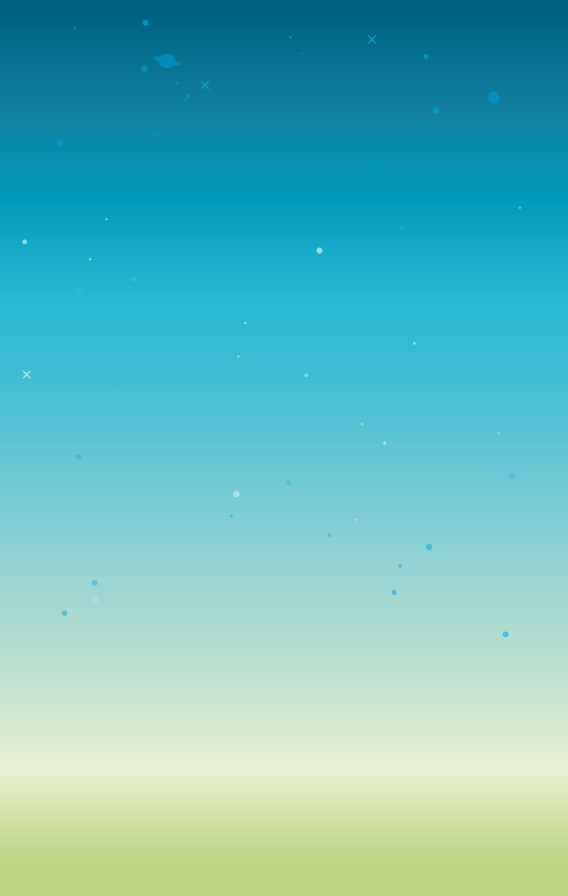
This background is drawn by a WebGL 2 fragment shader. Its source:

```glsl
#version 300 es
precision highp float;

uniform vec2 u_resolution;
out vec4 outColor;

float hash(float n) {
    return fract(sin(n * 12.9898) * 43758.5453);
}

// Antialiased coverage of a signed distance
float fill(float d) {
    float px = 1.0 / u_resolution.y;
    return 1.0 - smoothstep(-0.7 * px, 0.7 * px, d);
}

float ellipse(vec2 p, vec2 r) {
    return (length(p / r) - 1.0) * min(r.x, r.y);
}

// Four-pointed star with diagonal arms
float sparkle(vec2 p, float r) {
    vec2 q = abs(vec2(p.x + p.y, p.x - p.y)) * 0.7071;
    float arm = max(q.x, q.y);
    float width = min(q.x, q.y);
    return max(arm - r, width - 0.0011 * (1.0 - 0.5 * arm / r));
}

// Blend towards the next colour between two heights
vec3 ramp(vec3 col, vec3 next, float y, float from, float to) {
    return mix(col, next, clamp((y - from) / (to - from), 0.0, 1.0));
}

// Sky, haze and ground from top to bottom
vec3 background(float y) {
    vec3 col = vec3(0.0, 0.385, 0.515);
    col = ramp(col, vec3(0.07, 0.505, 0.635), y, 0.015, 0.13);
    col = ramp(col, vec3(0.0, 0.61, 0.735), y, 0.13, 0.22);
    col = ramp(col, vec3(0.16, 0.72, 0.83), y, 0.22, 0.335);
    col = ramp(col, vec3(0.24, 0.74, 0.835), y, 0.335, 0.41);
    col = ramp(col, vec3(0.41, 0.78, 0.83), y, 0.41, 0.52);
    col = ramp(col, vec3(0.62, 0.84, 0.82), y, 0.52, 0.66);
    col = ramp(col, vec3(0.80, 0.90, 0.815), y, 0.66, 0.785);
    col = ramp(col, vec3(0.91, 0.94, 0.82), y, 0.785, 0.86);
    return ramp(col, vec3(0.74, 0.83, 0.50), y, 0.86, 0.963);
}

// Small stars, blue near the top and pale lower down
vec3 addStars(vec3 col, vec2 p, float width) {
    for (int i = 0; i < 52; i++) {
        float n = float(i) + 1.0;
        float y = 0.02 + 0.69 * pow((n - hash(n + 7.3)) / 52.0, 1.1);
        vec2 center = vec2(width * (0.04 + 0.9 * hash(n)), y);
        float radius = mix(0.0012, 0.0038, pow(hash(n + 31.7), 2.0));
        float pale = step(0.22, y) * step(0.42, hash(n + 63.1));
        vec3 tint = mix(vec3(0.0, 0.60, 0.80), vec3(0.70, 0.91, 0.92), pale);
        tint = mix(tint, vec3(0.22, 0.72, 0.87), step(0.22, y) * (1.0 - pale));
        float alpha = mix(0.45, 0.85, hash(n + 95.9));
        col = mix(col, tint, alpha * fill(length(p - center) - radius));
    }
    return col;
}

void main() {
    vec2 uv = gl_FragCoord.xy / u_resolution;
    float width = u_resolution.x / u_resolution.y;
    vec2 p = vec2(uv.x * width, 1.0 - uv.y);
    vec3 blue = vec3(0.0, 0.57, 0.76);

    vec3 col = addStars(background(p.y), p, width);

    // Ringed planet, with its ring sloping down to the right
    vec2 q = p - vec2(0.294 * width, 0.068);
    vec2 ring = mat2(0.966, -0.259, 0.259, 0.966) * q;
    float planet = min(ellipse(q, vec2(0.0095, 0.0078)),
                       ellipse(ring, vec2(0.015, 0.0033)));
    col = mix(col, blue, 0.8 * fill(planet));

    // Round moon
    float moon = length(p - vec2(0.869 * width, 0.109)) - 0.0065;
    col = mix(col, blue, fill(moon));

    // Sparkles
    float high = min(sparkle(p - vec2(0.655 * width, 0.044), 0.0065),
                     sparkle(p - vec2(0.361 * width, 0.095), 0.006));
    float low = sparkle(p - vec2(0.047 * width, 0.418), 0.006);
    col = mix(col, vec3(0.05, 0.62, 0.80), 0.85 * fill(high));
    col = mix(col, vec3(0.72, 0.91, 0.93), 0.85 * fill(low));

    outColor = vec4(col, 1.0);
}
```
